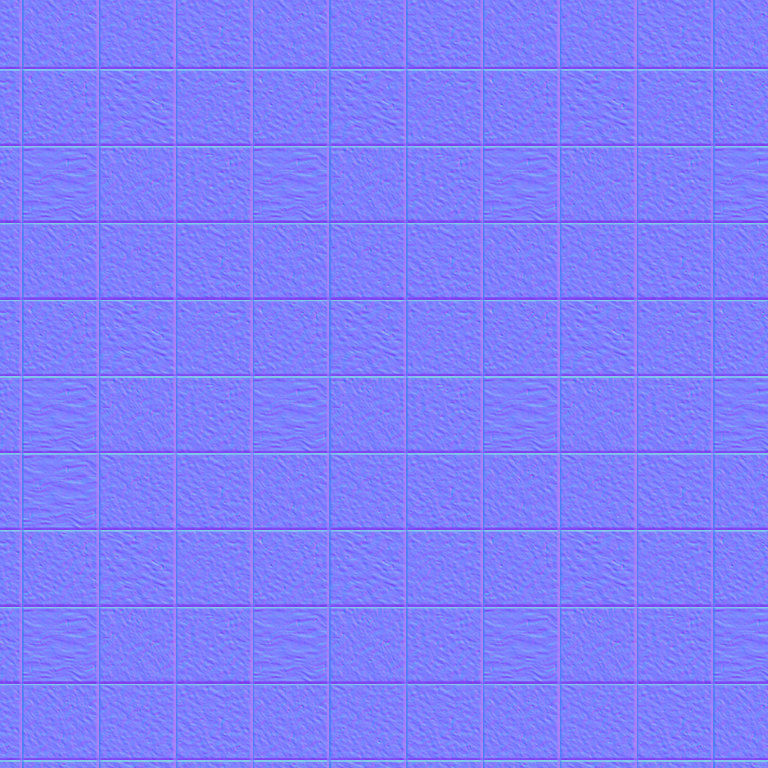
Reproduce this texture map procedurally as a three.js fragment shader.

```glsl
// Tangent-space normal map of a square tile grid with rough, streaked faces and bevelled grooves.
varying vec2 vUv;

float hash(vec2 p) {
  vec3 q = fract(p.xyx * vec3(0.1031, 0.1030, 0.0973));
  q += dot(q, q.yzx + 33.33);
  return fract((q.x + q.y) * q.z);
}

float noise(vec2 p) {
  vec2 i = floor(p), f = fract(p);
  f = f * f * f * (f * (f * 6.0 - 15.0) + 10.0);
  float low = mix(hash(i), hash(i + vec2(1.0, 0.0)), f.x);
  float high = mix(hash(i + vec2(0.0, 1.0)), hash(i + 1.0), f.x);
  return mix(low, high, f.y);
}

// Face relief: grain drawn out along its angle, finer grit and a few pits
float relief(vec2 p, vec2 kind, float streak) {
  vec2 seed = kind * 41.0 + 100.0;
  float angle = mix(-1.0 + 0.6 * hash(seed), -0.08, streak);
  float c = cos(angle), s = sin(angle);
  vec2 along = vec2(c * p.x + s * p.y, c * p.y - s * p.x);
  along.y += mix(0.03, 0.09, streak) * noise(p * 5.0 + seed);
  vec2 grain = along * vec2(mix(18.0, 7.0, streak), 25.0) + seed;
  float h = mix(0.8, 1.15, streak) * noise(grain);
  h += 0.3 * noise(grain * 1.9 + 17.0) + 0.28 * noise(p * 36.0 + seed);
  h -= 0.6 * smoothstep(0.9, 1.0, noise(p * 17.0 + seed.yx));
  return 0.0092 * h;
}

// Soft band of a given width beside an edge
float bevel(float d, float width) {
  return 1.0 - smoothstep(0.5 * width, 1.35 * width, d);
}

void main() {
  vec2 grid = vUv * 10.0 - vec2(0.288, 0.1);
  vec2 id = floor(grid), p = fract(grid);

  // Nine face kinds recur every three tiles, with an occasional swap
  vec2 kind = mod(id, 3.0);
  if (hash(id + 60.0) > 0.97) kind = vec2(0.0, 1.0);
  float streak = 0.15 * hash(kind + 9.0);
  if (kind == vec2(0.0, 1.0)) streak = 1.0;
  if (kind == vec2(1.0, 2.0)) streak = 0.6;

  // Face slope by central differences
  vec2 e = vec2(0.01, 0.0);
  vec2 slope = vec2(
    relief(p - e.xy, kind, streak) - relief(p + e.xy, kind, streak),
    relief(p - e.yx, kind, streak) - relief(p + e.yx, kind, streak)) / (2.0 * e.x);

  // Groove walls, slightly worn along their length
  float wear = 0.85 + 0.3 * noise(grid * 14.0 + 50.0);
  float left = bevel(p.x, 0.024), right = bevel(1.0 - p.x, 0.033);
  float bottom = bevel(p.y, 0.032), top = bevel(1.0 - p.y, 0.023);
  float upright = max(left, right), level = max(bottom, top);
  vec2 wall = wear * vec2(0.34 * right - 0.4 * left, 0.66 * top - 0.5 * bottom);
  wall *= 1.0 - 0.65 * vec2(level, upright);

  slope = slope * (1.0 - 0.7 * max(upright, level)) + wall;
  vec3 normal = normalize(vec3(slope, 1.0));
  gl_FragColor = vec4(normal * 0.5 + 0.5, 1.0);
}
```
